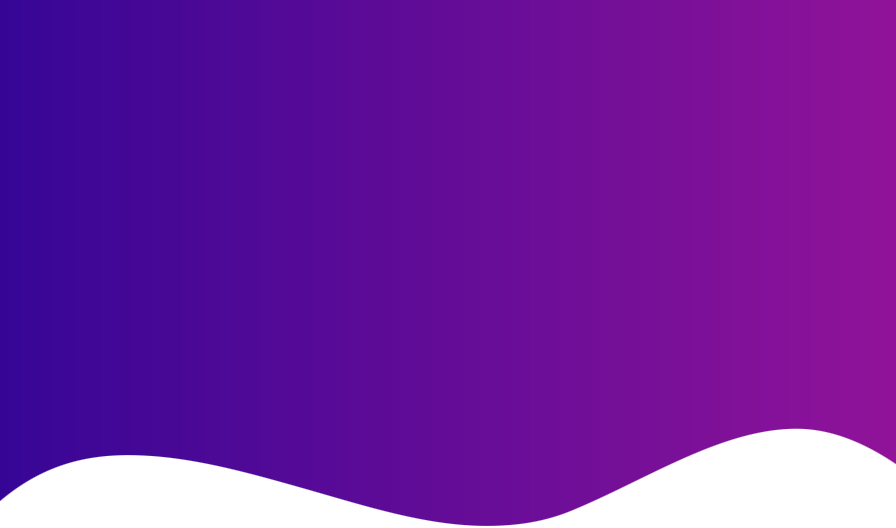
This background is drawn by a Shadertoy shader. Its source:

```glsl
// A violet-to-magenta horizontal gradient above a smooth white wave.

const vec3 INDIGO  = vec3(0.213, 0.021, 0.587);
const vec3 MAGENTA = vec3(0.565, 0.075, 0.600);
const vec3 WHITE   = vec3(1.0);

// Wave knots: x, height, slope (all in canvas fractions)
const int KNOT_COUNT = 7;
const vec3 KNOTS[KNOT_COUNT] = vec3[KNOT_COUNT](
    vec3(0.000, 0.051,  1.44),
    vec3(0.143, 0.138,  0.00),
    vec3(0.339, 0.075, -0.48),
    vec3(0.543, 0.004,  0.00),
    vec3(0.638, 0.033,  0.70),
    vec3(0.889, 0.188,  0.00),
    vec3(1.000, 0.121, -1.15)
);

// Cubic Hermite curve between two knots
float hermite(vec3 a, vec3 b, float x) {
    float span = b.x - a.x;
    float t = clamp((x - a.x) / span, 0.0, 1.0);
    float s = 1.0 - t;
    float blend = t * t * (3.0 - 2.0 * t);
    return mix(a.y, b.y, blend) + span * t * s * (a.z * s - b.z * t);
}

// Height of the wave crest at x
float waveHeight(float x) {
    float height = KNOTS[0].y;
    for (int i = 0; i < KNOT_COUNT - 1; i++) {
        if (x >= KNOTS[i].x) height = hermite(KNOTS[i], KNOTS[i + 1], x);
    }
    return height;
}

// Antialiased coverage of the region below a signed edge
float coverBelow(float signedHeight) {
    float width = max(fwidth(signedHeight), 1e-5);
    return clamp(0.5 - signedHeight / width, 0.0, 1.0);
}

void mainImage(out vec4 fragColor, in vec2 fragCoord) {
    vec2 uv = fragCoord / iResolution.xy;

    // Sky gradient
    vec3 color = mix(INDIGO, MAGENTA, uv.x);

    // White wave along the bottom
    float wave = coverBelow(uv.y - waveHeight(uv.x));
    color = mix(color, WHITE, wave);

    fragColor = vec4(color, 1.0);
}
```
